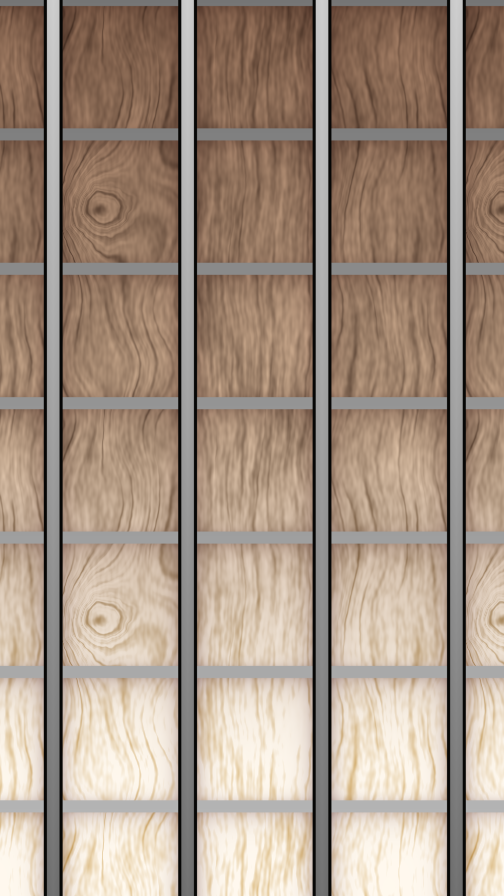
This pattern is drawn by a WebGL 2 fragment shader. Its source:

```glsl
#version 300 es
precision highp float;
// Wooden panels behind a lattice of black-edged upright bars and flat rungs.
// The grain follows contours of a noise-warped field with a knot bulge;
// the wood fades from brown at the top to bleached cream at the bottom.
uniform vec2 u_resolution;
out vec4 fragColor;

vec2 gradientAt(vec2 cell) {
  vec3 h = fract(cell.xyx * vec3(0.1031, 0.1030, 0.0973));
  h += dot(h, h.yzx + 33.33);
  float angle = 6.2832 * fract((h.x + h.y) * h.z);
  return vec2(cos(angle), sin(angle));
}

float gradientNoise(vec2 p) {
  vec2 i = floor(p), f = fract(p);
  vec2 s = f * f * f * (f * (f * 6.0 - 15.0) + 10.0);
  vec2 e = vec2(1.0, 0.0);
  float low = mix(dot(gradientAt(i), f), dot(gradientAt(i + e), f - e), s.x);
  float high = mix(dot(gradientAt(i + e.yx), f - e.yx),
                   dot(gradientAt(i + 1.0), f - 1.0), s.x);
  return mix(low, high, s.y);
}

float fbm(vec2 p) {
  float sum = 0.0, amp = 1.0;
  for (int i = 0; i < 4; i++) {
    sum += amp * gradientNoise(p);
    p = p * 2.03 + 17.3;
    amp *= 0.5;
  }
  return sum;
}

float band(float d, float halfWidth, float aa) {
  return 1.0 - smoothstep(-aa, aa, d - halfWidth);
}

// Grain darkness at w, measured in panels
float woodGrain(vec2 w) {
  float column = floor(w.x);
  float warp = column < 1.0 ? 0.42 : column < 2.0 ? 0.10 : 0.22;
  vec2 wobble = vec2(fbm(w * 3.0 + 5.0), fbm(w * 3.0 + 41.0));

  // Knot: a bulge that bends the contours into closed rings
  vec2 k = w - vec2(0.32, 1.645) + 0.07 * wobble;
  float field = w.x + warp * gradientNoise(w * vec2(1.5, 1.15) + 9.0)
              + 0.02 * wobble.x + 0.5 * exp(-dot(k * k, vec2(18.0, 15.0)));

  // Thin growth lines that fade in and out
  float phase = field * 8.5 + 0.9 * gradientNoise(vec2(field * 5.0, w.y * 0.6));
  float line = pow(0.5 + 0.5 * cos(6.2832 * phase), 9.0);
  line *= smoothstep(-0.35, 0.4, gradientNoise(vec2(field * 6.0, w.y * 1.7) + 23.0));

  // Long streaks and short pores
  float streak = gradientNoise(vec2(field * 17.0, w.y * 1.4) + 61.0);
  float fine = gradientNoise(vec2(field * 36.0, w.y * 4.5) + 83.0);
  float pores = gradientNoise(vec2(w.x * 38.0, w.y * 13.0) + 7.0);
  float straight = column == 1.0 ? 1.5 : 1.0;
  float heart = exp(-dot(k, k) * 420.0);
  return 0.12 + 0.48 * line / straight + straight * (0.30 * streak + 0.26 * fine)
       + 0.22 * pores + 0.22 * fbm(w * vec2(2.0, 1.2) + 31.0) + 0.7 * heart;
}

void main() {
  vec2 uv = gl_FragCoord.xy / u_resolution;
  float t = 1.0 - uv.y;                         // 0 at the top, 1 at the bottom
  vec2 p = vec2(uv.x * 3.75 - 0.396, t * 6.667); // lattice lines at integers
  float aa = 0.75 * 3.75 / u_resolution.x;
  vec2 d = abs(fract(p + 0.5) - 0.5);

  // Wood repeats every three columns and about three rows, seams under the lattice
  float grain = woodGrain(vec2(mod(p.x, 3.0), mod(p.y + 0.085, 3.055)));

  // Bleaching: brown, then tan, then cream with ochre grain
  vec3 color = mix(vec3(0.53, 0.395, 0.31), vec3(0.74, 0.625, 0.52),
                   clamp(t / 0.52, 0.0, 1.0));
  float bleach = smoothstep(0.42, 0.9, t);
  color = mix(color, vec3(1.0, 0.975, 0.935), bleach);
  vec3 absorb = mix(vec3(0.50, 0.55, 0.58), vec3(0.20, 0.36, 0.66), bleach);
  color *= 1.0 - absorb * mix(grain, max(grain - 0.06, 0.0), bleach);

  // Soft rosy shadow around each panel, deepest under the rungs
  float under = fract(p.y);
  float shade = exp(-max(d.x - 0.069, 0.0) * 17.0) * 0.75
              + exp(-max(under - 0.045, 0.0) * 13.0) * 0.65
              + exp(-max(0.955 - under, 0.0) * 26.0) * 0.4;
  color *= 1.0 - vec3(0.23, 0.29, 0.29) * min(shade, 1.2);

  // Rungs lighten downward; upright bars darken downward
  color = mix(color, vec3(mix(0.46, 0.73, t)), band(d.y, 0.045, aa));
  color = mix(color, vec3(0.025, 0.025, 0.02), band(d.x, 0.070, aa));
  float steel = mix(0.78, 0.42, t) + 0.03 * (1.0 - d.x / 0.047);
  color = mix(color, vec3(steel), band(d.x, 0.047, aa));

  fragColor = vec4(clamp(color, 0.0, 1.0), 1.0);
}
```
